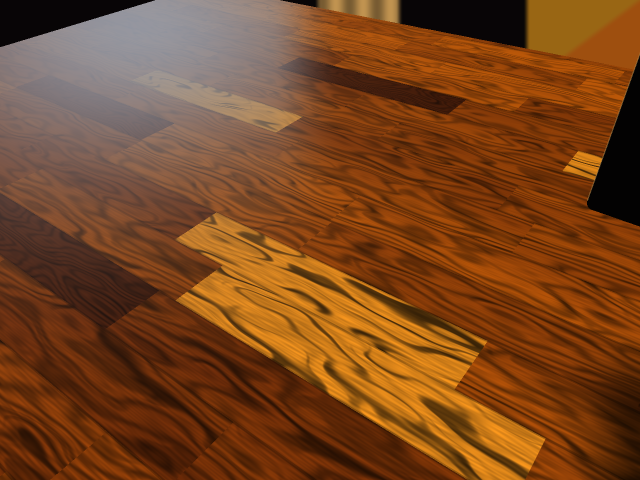
Reproduce this texture procedurally as a WebGL 1 fragment shader.

```glsl
precision highp float;
uniform vec2 u_resolution;

// Perspective and board layout, in canvas heights
const vec2 VANISH_LONG = vec2(-1.234, 1.356);
const vec2 VANISH_CROSS = vec2(1.814, 1.451);
const float STRIP_WIDTH = 0.215;
const float STRIP_ORIGIN = 1.98;
const float BOARD_LENGTH = 0.9;
const vec2 TABLE_END = vec2(3.68, 4.4);
const float SEAM_WIDTH = 0.012;
// Stagger of board ends, four strips per vector, near to far
const vec4 STAGGER_NEAR = vec4(0.144, 0.63, 0.56, 0.78);
const vec4 STAGGER_MID = vec4(0.42, 0.43, 0.87, 0.0);
const vec4 STAGGER_FAR = vec4(0.61, 0.907, 0.48, 0.25);
// Grain
const float RING_FREQ = 24.0;
const float RING_WARP = 1.6;
const vec2 FIBRE_FREQ = vec2(14.0, 150.0);
// Colours
const vec3 HEARTWOOD = vec3(0.19, 0.065, 0.025);
const vec3 WALNUT = vec3(0.47, 0.175, 0.03);
const vec3 AMBER = vec3(0.73, 0.34, 0.03);
const vec3 SAPWOOD = vec3(0.88, 0.53, 0.10);
const vec3 HAZE = vec3(0.50, 0.39, 0.37);
const vec3 SKY_GLARE = vec3(0.60, 0.64, 0.70);
const vec3 BLACK = vec3(0.03, 0.02, 0.022);
const vec3 CURTAIN = vec3(0.72, 0.55, 0.30);
const vec3 WALL = vec3(0.60, 0.40, 0.08);
const vec3 CHAIR = vec3(0.62, 0.31, 0.06);

float hash(vec2 p) {
  return fract(sin(dot(p, vec2(127.1, 311.7))) * 43758.5);
}

vec2 gradient(vec2 cell) {
  float a = 6.2832 * hash(cell);
  return vec2(cos(a), sin(a));
}

float noise(vec2 p) {
  vec2 i = floor(p), f = fract(p);
  vec2 w = f * f * f * (f * (f * 6.0 - 15.0) + 10.0);
  vec2 e = vec2(1.0, 0.0);
  float low = mix(dot(gradient(i), f), dot(gradient(i + e), f - e), w.x);
  float high = mix(dot(gradient(i + e.yx), f - e.yx), dot(gradient(i + 1.0), f - 1.0), w.x);
  return mix(low, high, w.y);
}

float pick(vec4 values, float index) {
  return dot(values, vec4(equal(vec4(index), vec4(0.0, 1.0, 2.0, 3.0))));
}

float isBoard(vec2 id, float strip, float index) {
  return step(distance(id, vec2(strip, index)), 0.1);
}

float stagger(float strip) {
  if (strip < -4.0 || strip > 7.0) return hash(vec2(strip, 3.0));
  return pick(STAGGER_NEAR, strip + 4.0) + pick(STAGGER_MID, strip) + pick(STAGGER_FAR, strip - 4.0);
}

vec3 wood(vec2 t, vec2 footprint) {
  // Board identity
  float across = (t.y - STRIP_ORIGIN) / STRIP_WIDTH;
  float strip = floor(across);
  vec2 id = vec2(strip, floor(t.x / BOARD_LENGTH - stagger(strip)));
  float seed = hash(id + 17.0);
  float pale = isBoard(id, -1.0, 0.0) + isBoard(id, -2.0, 0.0) + isBoard(id, 3.0, 2.0)
    + isBoard(id, 5.0, -1.0);
  float dark = isBoard(id, -3.0, 1.0) + isBoard(id, 1.0, 2.0) + isBoard(id, 6.0, 1.0);

  // Rings, streaks and fibres, faded where they become too fine
  vec2 g = t + seed * vec2(37.0, 53.0);
  float figure = noise(g * vec2(2.4, 7.0)) + 0.3 * noise(g * vec2(6.0, 19.0));
  float phase = RING_FREQ * g.y * mix(0.5, 1.0, seed) + RING_WARP * (1.0 + 1.5 * dark) * figure * 2.0;
  float ring = pow(0.5 + 0.5 * sin(6.2832 * phase), 2.0);
  ring *= exp(-4.0 * pow(RING_FREQ * footprint.y, 2.0));
  float streak = smoothstep(0.08, 0.45, noise(g * vec2(2.2, 20.0) + 5.0 * figure));
  float fibre = noise(g * FIBRE_FREQ) / (1.0 + 4.0 * pow(FIBRE_FREQ.y * footprint.y, 2.0));

  // Board tone
  float tone = 0.1 + 0.65 * seed + 0.04 * max(strip, 0.0) + 0.3 * figure;
  vec3 color = mix(WALNUT * 0.8, AMBER, clamp(tone, 0.0, 1.0));
  color = mix(color, SAPWOOD, pale);
  color = mix(color, HEARTWOOD, 0.85 * dark);
  color *= 1.0 - ring * mix(0.38, 0.14, pale) - streak * mix(0.25, 0.6, pale);
  color *= 1.0 + 0.5 * fibre;

  // Seam between strips
  float edge = 0.5 - abs(fract(across) - 0.5);
  float soft = footprint.y / STRIP_WIDTH;
  float seam = 1.0 - smoothstep(SEAM_WIDTH, SEAM_WIDTH + soft, edge);
  return color * (1.0 - 0.3 * seam / (1.0 + 8.0 * soft));
}

vec3 backdrop(vec2 p) {
  vec3 cloth = CURTAIN * (0.85 + 0.2 * sin(p.x * 110.0));
  vec3 color = mix(BLACK, cloth, smoothstep(0.655, 0.67, p.x) * smoothstep(0.84, 0.825, p.x));
  color = mix(color, WALL, smoothstep(1.09, 1.105, p.x));
  return mix(color, CHAIR, smoothstep(-0.01, 0.01, 0.9 + 0.75 * (p.x - 1.2) - p.y) * step(1.15, p.x));
}

vec3 scene(vec2 p) {
  // Project the canvas onto the table
  float slope = (VANISH_CROSS.y - VANISH_LONG.y) / (VANISH_CROSS.x - VANISH_LONG.x);
  float depth = VANISH_LONG.y + slope * (p.x - VANISH_LONG.x) - p.y;
  vec2 t = vec2(VANISH_CROSS.x - p.x, p.x - VANISH_LONG.x) / depth;
  vec2 footprint = sqrt(1.0 + t * t) / (depth * u_resolution.y);
  vec3 color = wood(t, footprint);

  // Window reflection and shade
  vec2 h = (p - vec2(0.08, 0.84)) / vec2(0.5, 0.4);
  vec2 s = (p - vec2(0.30, 0.95)) / vec2(0.46, 0.27);
  color = mix(color, HAZE, 0.62 * exp(-dot(h, h)));
  color = mix(color, SKY_GLARE, 0.85 * exp(-dot(s, s)) * smoothstep(0.72, 0.56, p.x));
  color *= 1.0 - 0.6 * smoothstep(1.17, 1.33, p.x) * smoothstep(0.34, 0.12, p.y);
  if (t.x > TABLE_END.x || t.y > TABLE_END.y) color = backdrop(p);

  // Dark panel standing at the right
  vec2 d = vec2(dot(p - vec2(1.224, 0.583), vec2(-0.941, 0.337)),
                dot(p - vec2(1.224, 0.566), vec2(-0.329, -0.944))) + 0.015;
  float panel = length(max(d, 0.0)) + min(max(d.x, d.y), 0.0) - 0.015;
  color = mix(color, BLACK * 0.4, step(panel, 0.0));
  return mix(color, CURTAIN, 0.5 * step(abs(panel), 0.0012) * step(d.y, 0.0));
}

void main() {
  // Four samples per pixel smooth every edge
  vec3 sum = vec3(0.0);
  for (int i = 0; i < 4; i++) {
    vec2 offset = vec2(mod(float(i), 2.0), floor(float(i) / 2.0)) * 0.5 - 0.25;
    sum += scene((gl_FragCoord.xy + offset) / u_resolution.y);
  }
  gl_FragColor = vec4(sum * 0.25, 1.0);
}
```
